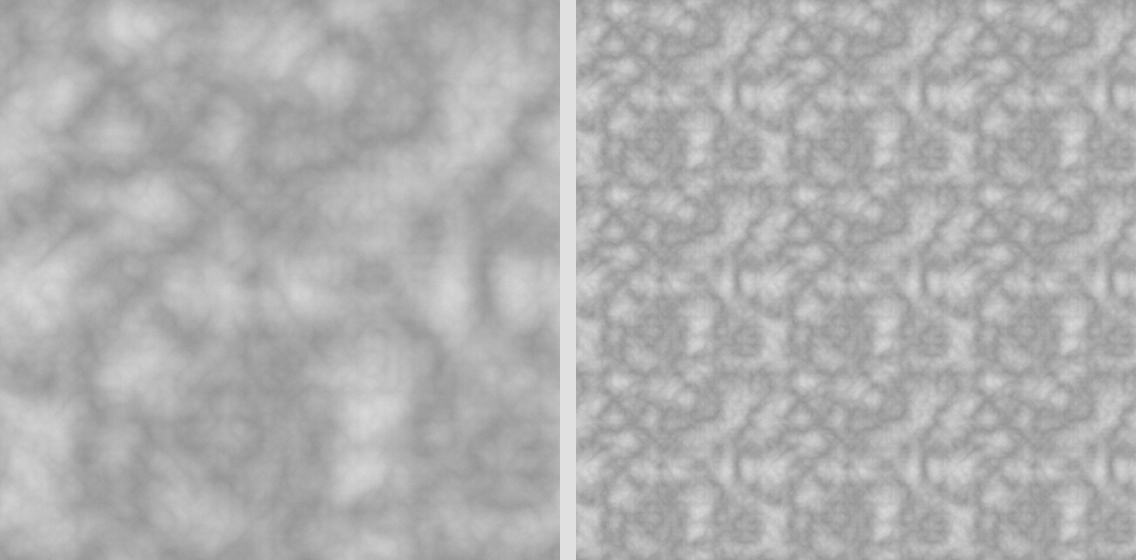
Left, the tile; right, the same tile 3 across and 3 down.
A WebGL 1 fragment shader for this texture:

```glsl
precision highp float;
// Soft grey clouds: octaves of folded gradient noise leave pale puffs between
// dark, blurred creases, with a faint film grain on top.
// Every lattice wraps at a whole number of cells, so the square tiles.

uniform vec2 u_resolution;

const float BASE_CELLS = 5.0;     // cells across the canvas, largest octave
const int   OCTAVES = 6;
const float GAIN = 0.5;           // strength of each octave against the last
const float CREASE_SOFTNESS = 0.03;
const float DARK_GREY = 0.562;    // brightness where the turbulence is zero
const float CONTRAST = 0.34;
const float GRAIN_CELLS = 512.0;
const float GRAIN_AMOUNT = 0.014;
const float SEED = 7.0;
const float TAU = 6.2831853;

float hash(vec2 p) {
  return fract(sin(dot(p, vec2(127.1, 311.7))) * 43758.5453);
}

// Dot product of a lattice point's random unit gradient with the offset to it.
float gradientAt(vec2 cell, vec2 offset, float period, float seed) {
  float angle = TAU * hash(mod(cell, period) + seed);
  return dot(vec2(cos(angle), sin(angle)), offset);
}

// Gradient noise that repeats after "period" cells.
float wrappedNoise(vec2 p, float period, float seed) {
  vec2 cell = floor(p);
  vec2 f = p - cell;
  vec2 blend = f * f * f * (f * (f * 6.0 - 15.0) + 10.0);
  vec2 right = vec2(1.0, 0.0);
  vec2 up = vec2(0.0, 1.0);
  float low = mix(gradientAt(cell, f, period, seed),
                  gradientAt(cell + right, f - right, period, seed), blend.x);
  float high = mix(gradientAt(cell + up, f - up, period, seed),
                   gradientAt(cell + 1.0, f - 1.0, period, seed), blend.x);
  return mix(low, high, blend.y);
}

// Sum of folded octaves, each shifted so that the lattices do not line up.
float turbulence(vec2 uv) {
  float sum = 0.0;
  float weight = 1.0;
  float cells = BASE_CELLS;
  for (int i = 0; i < OCTAVES; i++) {
    float seed = SEED + 19.0 * float(i);
    vec2 shift = vec2(hash(vec2(seed, 1.0)), hash(vec2(seed, 2.0)));
    float n = wrappedNoise(uv * cells + shift, cells, seed);
    sum += weight * sqrt(n * n + CREASE_SOFTNESS * CREASE_SOFTNESS);
    weight *= GAIN;
    cells *= 2.0;
  }
  return sum;
}

void main() {
  vec2 uv = gl_FragCoord.xy / u_resolution;
  float grey = DARK_GREY + CONTRAST * turbulence(uv);

  // Film grain
  vec2 grainCell = mod(floor(uv * GRAIN_CELLS), GRAIN_CELLS);
  grey += GRAIN_AMOUNT * (hash(grainCell + SEED) - 0.5);

  gl_FragColor = vec4(vec3(grey), 1.0);
}
```
